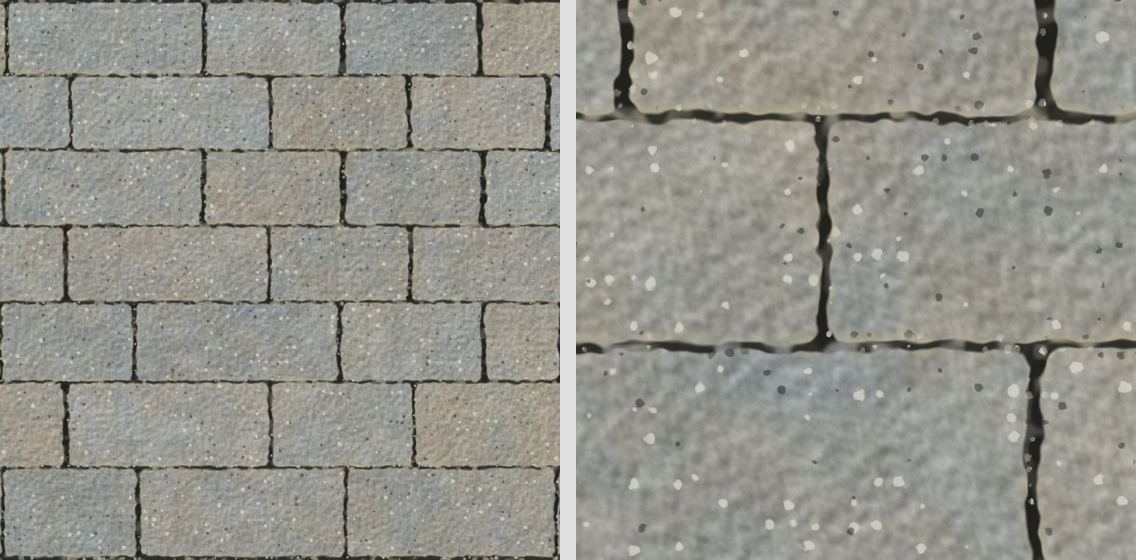
Left, the full canvas; right, a detail of the centre.
This texture is drawn by a WebGL 2 fragment shader. Its source:

```glsl
#version 300 es
precision highp float;
// Weathered concrete pavers in seven staggered courses that grow taller downwards.
// Each stone is a rounded box with noise-warped edges; dark broken joints,
// sandy rims, embossed grain and scattered chips are layered over its tone.

uniform vec2 u_resolution;
out vec4 outColor;

const int COURSES = 7;
const int JOINTS = 4;
// Course boundaries, bottom to top.
const float COURSE_EDGE[8] = float[8](0.004, 0.165, 0.318, 0.460, 0.597, 0.732, 0.865, 0.997);
// Upright joints in each course, bottom to top; a repeated value means three stones.
const vec4 JOINT_X[7] = vec4[7](
  vec4(0.004, 0.247, 0.617, 0.993), vec4(0.118, 0.483, 0.738, 0.738),
  vec4(0.000, 0.240, 0.606, 0.863), vec4(0.118, 0.480, 0.733, 0.733),
  vec4(0.007, 0.363, 0.613, 0.862), vec4(0.126, 0.483, 0.730, 0.978),
  vec4(0.012, 0.365, 0.612, 0.857));

const vec3 STONE = vec3(0.605, 0.603, 0.572);
const vec3 WARM_TINT = vec3(0.022, 0.001, -0.020);
const vec3 SAND = vec3(0.71, 0.68, 0.57);
const vec3 CHIP = vec3(0.86, 0.85, 0.80);
const vec3 JOINT_DARK = vec3(0.10, 0.10, 0.09);
const float CORNER_RADIUS = 0.014;
const float UPRIGHT_HALF_WIDTH = 0.0036;
const float LEVEL_HALF_WIDTH = 0.0019;
const float RIM_WIDTH = 0.0065;
const float EDGE_WARP = 0.0065;
const float GRAIN_SCALE = 150.0;
const float RELIEF = 0.20;

float hash(vec2 p) {
  return fract(sin(dot(p, vec2(127.1, 311.7))) * 43758.5453);
}

float noise(vec2 p) {
  vec2 i = floor(p), f = fract(p);
  f = f * f * (3.0 - 2.0 * f);
  return mix(mix(hash(i), hash(i + vec2(1, 0)), f.x),
             mix(hash(i + vec2(0, 1)), hash(i + vec2(1, 1)), f.x), f.y);
}

float fbm(vec2 p) {
  float sum = 0.0, gain = 0.5;
  for (int i = 0; i < 4; i++) {
    sum += gain * noise(p);
    p = mat2(1.6, 1.2, -1.2, 1.6) * p + 7.3;
    gain *= 0.5;
  }
  return sum;
}

float roundedBox(vec2 p, vec2 halfSize, float radius) {
  vec2 q = abs(p) - halfSize + radius;
  return length(max(q, 0.0)) + min(max(q.x, q.y), 0.0) - radius;
}

// Coverage of small irregular dots, one candidate per cell.
float flecks(vec2 p, float scale, float density, float pixel) {
  vec2 cell = floor(p * scale), local = fract(p * scale);
  vec2 center = 0.3 + 0.4 * vec2(hash(cell + 3.1), hash(cell + 8.7));
  float size = mix(0.08, 0.27, hash(cell + 5.9));
  float dist = length(local - center) + 0.16 * (noise(p * scale * 5.0) - 0.5);
  float blur = max(pixel * scale, 0.06);
  return step(hash(cell), density) * (1.0 - smoothstep(size - blur, size + blur, dist));
}

void main() {
  vec2 uv = gl_FragCoord.xy / u_resolution;
  float pixel = 1.0 / min(u_resolution.x, u_resolution.y);

  // Warp the stone outlines at two scales.
  vec2 p = uv + EDGE_WARP * (vec2(fbm(uv * 26.0), fbm(uv * 26.0 + 40.0)) - 0.47);
  p += 0.0035 * (vec2(noise(uv * 120.0), noise(uv * 120.0 + 19.0)) - 0.5);

  // Find the course, then the nearest joint on either side.
  int course = 0;
  for (int i = 1; i < COURSES; i++) if (p.y >= COURSE_EDGE[i]) course = i;
  float toLeft = 1.0, toRight = 1.0, leftJoint = 0.0, rightJoint = 0.0;
  for (int i = 0; i < JOINTS; i++) {
    float x = JOINT_X[course][i], a = fract(p.x - x), b = fract(x - p.x);
    if (a < toLeft) { toLeft = a; leftJoint = x; }
    if (b < toRight) { toRight = b; rightJoint = x; }
  }
  float below = p.y - COURSE_EDGE[course], above = COURSE_EDGE[course + 1] - p.y;
  vec2 halfSize = 0.5 * vec2(toLeft + toRight, below + above);
  float inset = -roundedBox(0.5 * vec2(toLeft - toRight, below - above), halfSize, CORNER_RADIUS);
  vec2 stone = vec2(floor(leftJoint * 100.0), float(course) * 13.0);

  // Stone body: individual tone, soft stains and embossed grain.
  vec3 color = STONE + 0.035 * (hash(stone) - 0.5);
  color += WARM_TINT * (1.6 * hash(stone + 4.0) - 0.8 + 3.0 * (fbm(uv * 18.0) - 0.47));
  color += 0.11 * (fbm(uv * 34.0 + stone) - 0.47);
  vec2 grainAt = uv * GRAIN_SCALE;
  color += RELIEF * (fbm(grainAt) - fbm(grainAt + vec2(0.55, -0.65)));
  color += 0.06 * (noise(grainAt * 1.7) - 0.5);
  color = mix(color, CHIP, 0.75 * flecks(uv, 75.0, 0.13, pixel));
  color = mix(color, JOINT_DARK, 0.45 * flecks(uv + 0.37, 95.0, 0.06, pixel));

  // Sandy worn rim, strongest along the lower and left edges.
  float lit = min(below, toLeft) < min(above, toRight) ? 1.0 : 0.5;
  float rim = exp(-pow(max(inset, 0.0) / RIM_WIDTH, 2.0));
  color = mix(color, SAND, rim * lit * smoothstep(0.2, 0.7, noise(uv * 85.0)));

  // Joints: broad upright gaps, thin broken level seams, loose pale grit.
  float upright = smoothstep(-0.004, 0.004, min(below, above) - min(toLeft, toRight));
  float joint = toLeft < toRight ? leftJoint : rightJoint;
  float opening = mix(0.65, 1.25, hash(vec2(joint * 100.0, float(course))));
  float halfWidth = mix(LEVEL_HALF_WIDTH, UPRIGHT_HALF_WIDTH * opening, upright);
  halfWidth *= 0.55 + 0.9 * noise(uv * 65.0 + 11.0);
  float gap = 1.0 - smoothstep(halfWidth - pixel, halfWidth + 0.0012 + pixel, inset);
  float broken = smoothstep(0.15, 0.55, noise(uv * 105.0 + 31.0));
  color = mix(color, JOINT_DARK, gap * mix(0.25 + 0.6 * broken, 0.65 + 0.3 * broken, upright));
  color = mix(color, CHIP, 0.8 * rim * lit * flecks(uv + 0.71, 110.0, 0.30, pixel));

  outColor = vec4(clamp(color, 0.0, 1.0), 1.0);
}
```
